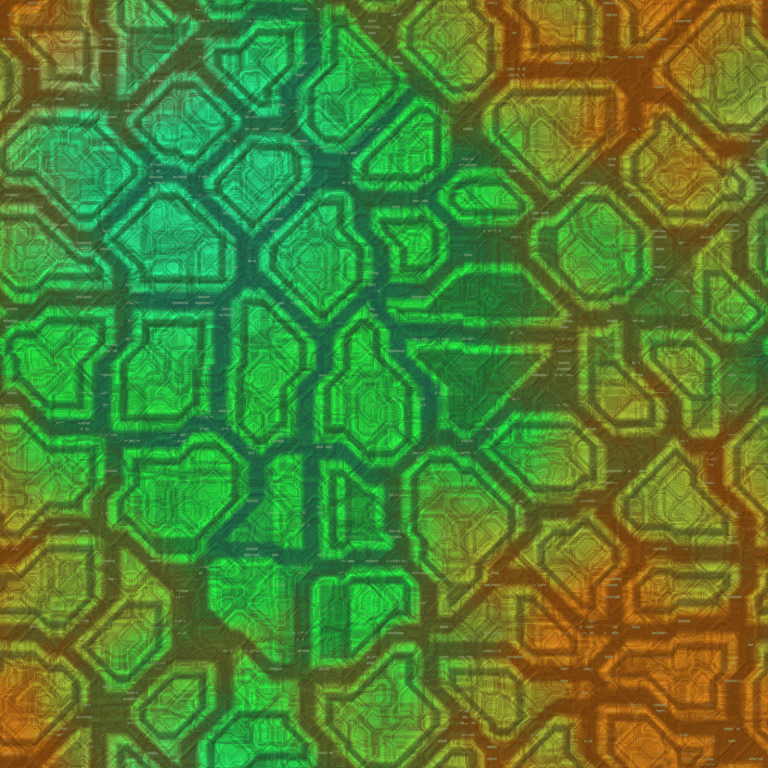
This pattern is drawn by a Shadertoy shader. Its source:

```glsl
const float TAU = 6.2831853;

vec2 hash2(vec2 p) {
    vec3 q = fract(p.xyx * vec3(0.1031, 0.1030, 0.0973));
    q += dot(q, q.yzx + 33.33);
    return fract((q.xx + q.yz) * q.zy);
}

// Wrapping Manhattan cells: x = distance gap F2 - F1, yz = its slope
vec3 manhattanCells(vec2 uv, float count, float seed) {
    vec2 p = uv * count;
    vec2 base = floor(p);
    vec2 nearVec = vec2(0.0), nextVec = vec2(0.0);
    float nearDist = 9.0, nextDist = 9.0;
    for (int y = -2; y <= 2; y++) {
        for (int x = -2; x <= 2; x++) {
            vec2 cell = base + vec2(x, y);
            vec2 site = cell + 0.05 + 0.9 * hash2(mod(cell, count) + seed);
            vec2 v = p - site;
            float dist = abs(v.x) + abs(v.y);
            if (dist < nearDist) {
                nextDist = nearDist; nextVec = nearVec;
                nearDist = dist; nearVec = v;
            } else if (dist < nextDist) {
                nextDist = dist; nextVec = v;
            }
        }
    }
    return vec3(nextDist - nearDist, sign(nextVec) - sign(nearVec));
}

// Dark corridor, bright rim, engraved groove and a glow fading inwards
float trackTone(float gap, float soft) {
    float wall = smoothstep(0.10 - soft, 0.22 + soft, gap);
    float groove = 1.0 - smoothstep(0.03, 0.11 + soft, abs(gap - 0.40));
    float glow = exp(-3.0 * abs(gap - 0.40));
    return wall * (0.55 + 0.45 * glow) * (1.0 - 0.85 * groove);
}

// Directional light on the two flanks of the groove
float bevel(vec3 cells, float soft) {
    float offset = (cells.x - 0.40) / (0.10 + soft);
    return dot(cells.yz, vec2(-0.25, 0.35)) * offset * exp(-offset * offset);
}

// Short horizontal dashes scattered over a wrapping grid
float dashes(vec2 uv, vec2 grid, float pixel) {
    vec2 p = uv * grid;
    vec2 rnd = hash2(mod(floor(p), grid) + 71.0);
    vec2 d = abs(fract(p) - 0.5) - vec2(0.15 + 0.25 * rnd.y, 0.22);
    vec2 edge = 1.0 - smoothstep(-0.5 * pixel * grid, 0.5 * pixel * grid, d);
    return edge.x * edge.y * step(0.78, rnd.x);
}

// Low-frequency drift from green (0) to orange (1)
float warmth(vec2 uv) {
    float drift = 0.43 - 0.34 * cos(TAU * (uv.x - 0.36))
                       - 0.24 * cos(TAU * (uv.y - 0.58));
    drift += 0.09 * sin(TAU * (2.0 * uv.x + 3.0 * uv.y) + 1.0);
    drift += 0.07 * sin(TAU * (5.0 * uv.x - 2.0 * uv.y) + 2.0 * sin(TAU * 3.0 * uv.y));
    return drift;
}

vec3 ramp(vec3 green, vec3 olive, vec3 orange, float warm) {
    vec3 color = mix(green, olive, smoothstep(0.22, 0.66, warm));
    return mix(color, orange, smoothstep(0.62, 0.98, warm));
}

void mainImage(out vec4 fragColor, in vec2 fragCoord) {
    vec2 uv = fragCoord / iResolution.xy;
    float pixel = 1.0 / min(iResolution.x, iResolution.y);

    // Large tracks
    vec3 bigCells = manhattanCells(uv, 7.0, 3.0);
    float bigSoft = 7.0 * pixel;
    float big = trackTone(bigCells.x, bigSoft);
    float relief = 0.26 * bevel(bigCells, bigSoft);

    // Finer circuits nested inside
    float detail = 0.0, count = 16.0, weight = 0.42;
    for (int i = 0; i < 3; i++) {
        vec3 cells = manhattanCells(uv, count, 17.0 + 11.0 * float(i));
        float soft = count * pixel;
        detail += weight * trackTone(cells.x, soft);
        relief += 0.45 * weight * bevel(cells, soft);
        count = floor(count * 1.95);
        weight *= 0.85;
    }
    float tone = 0.02 + 0.20 * detail + big * (0.30 + 0.85 * detail) + relief;

    // Drifting colours; corridors lean warmer than the plates
    float corridor = 1.0 - smoothstep(0.08, 0.28, bigCells.x);
    float warm = warmth(uv) + 0.12 * corridor + 0.14 * (0.45 - detail);
    float cool = smoothstep(0.2, 1.0, 0.5 * cos(TAU * (uv.x - 0.24))
                                    + 0.5 * cos(TAU * (uv.y - 0.78)));
    vec3 light = ramp(vec3(0.15, 0.90, 0.25), vec3(0.62, 0.72, 0.20),
                      vec3(0.82, 0.50, 0.10), warm);
    vec3 dark = ramp(vec3(0.13, 0.34, 0.18), vec3(0.29, 0.30, 0.13),
                     vec3(0.44, 0.24, 0.05), warm);
    light.b += 0.32 * cool;
    float teal = corridor * (1.0 - smoothstep(0.1, 0.5, warm));
    dark = mix(dark, vec3(0.11, 0.34, 0.30), 0.7 * teal);

    vec3 color = mix(dark, light, clamp(tone, -0.25, 1.15));
    float spark = dashes(uv, vec2(32.0, 128.0), pixel) * (0.12 + 0.35 * corridor);
    color = mix(color, vec3(0.58, 0.68, 0.52), spark * smoothstep(0.1, 0.5, detail));
    fragColor = vec4(clamp(color, 0.0, 1.0), 1.0);
}
```
